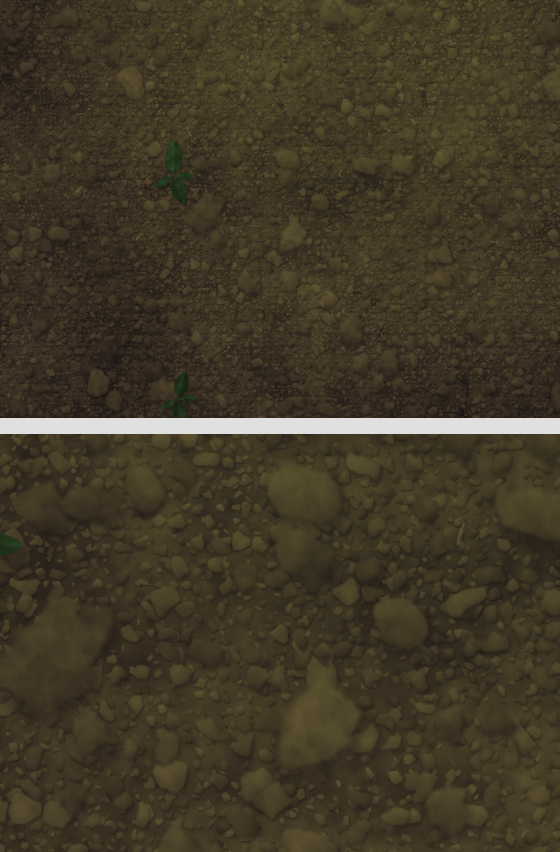
Top, the full canvas; bottom, a detail of the centre.
Reproduce this texture procedurally as a WebGL 2 fragment shader.

```glsl
#version 300 es
precision highp float;

uniform vec2 u_resolution;
out vec4 fragColor;

#define SOIL_DARK vec3(0.17, 0.14, 0.11)
#define SOIL_LIGHT vec3(0.36, 0.32, 0.19)
#define LEAF_COLOR vec3(0.13, 0.20, 0.105)
#define STRAW_COLOR vec3(0.43, 0.37, 0.25)
#define GROUND_TONE 0.27
#define CLOD_TONE 0.36
#define SHADOW_TONE -0.22
#define SHADOW_STRENGTH 0.55
#define GRAIN_DEPTH 0.50
#define GLOW_CENTER vec2(0.86, 0.86)
#define GLOW_GAIN 0.50

const float PI = 3.14159;

vec2 hash22(vec2 p) {
    vec3 q = fract(p.xyx * vec3(0.1031, 0.1030, 0.0973));
    q += dot(q, q.yzx + 33.33);
    return fract((q.xx + q.yz) * q.zy);
}

float noise(vec2 p) {
    vec2 i = floor(p), f = fract(p);
    f = f * f * (3.0 - 2.0 * f);
    float low = mix(hash22(i).x, hash22(i + vec2(1, 0)).x, f.x);
    float high = mix(hash22(i + vec2(0, 1)).x, hash22(i + vec2(1, 1)).x, f.x);
    return mix(low, high, f.y);
}

float fbm(vec2 p) {
    float sum = 0.0, gain = 0.5;
    for (int i = 0; i < 4; i++) {
        sum += gain * noise(p);
        p = mat2(1.6, 1.2, -1.2, 1.6) * p + 7.3;
        gain *= 0.5;
    }
    return sum / 0.9375;
}

mat2 rotation(float a) {
    return mat2(cos(a), -sin(a), sin(a), cos(a));
}

// Rounded, slightly boxy radius of a clod outline
float clodRadius(vec2 e) {
    return mix(length(e), 1.15 * max(abs(e.x), abs(e.y)), 0.4);
}

// One size class of lumps, lit from above, laid over the tone below
float addClods(float tone, vec2 p, float scale, float density, float seed) {
    vec2 g = p * scale + seed;
    g += 0.30 * (vec2(noise(g * 2.3), noise(g * 2.3 + 40.0)) - 0.5);
    g += 0.07 * (vec2(noise(g * 6.0), noise(g * 6.0 + 80.0)) - 0.5);
    vec2 cell = floor(g);
    for (int y = -1; y <= 1; y++)
    for (int x = -1; x <= 1; x++) {
        vec2 id = cell + vec2(x, y);
        vec2 place = hash22(id), kind = hash22(id + 117.0);
        float patchiness = 0.45 + 1.1 * noise(id / scale * 6.0 + seed);
        if (kind.x > density * patchiness) continue;
        vec2 size = hash22(id + 231.0);
        float radius = mix(0.24, 0.5, size.x * size.x);
        vec2 d = g - id - 0.15 - 0.7 * place;
        mat2 turn = rotation(kind.y * PI);
        vec2 stretch = vec2(1.0, mix(1.0, 1.6, size.y));
        float q = clodRadius(turn * d * stretch) / radius;
        vec2 dShadow = d - vec2(0.10, -0.22) * radius;
        float qShadow = clodRadius(turn * dShadow * stretch) / radius;
        tone = mix(tone, SHADOW_TONE, SHADOW_STRENGTH * (1.0 - smoothstep(0.8, 1.4, qShadow)));
        float soft = min(0.10 + 0.5 * scale / (u_resolution.y * radius), 0.7);
        float body = CLOD_TONE + 0.42 * (place.y - 0.4) + 0.12 * (1.0 - q * q)
                   + 0.24 * dot(d, vec2(-0.3, 0.95)) / radius;
        tone = mix(tone, body, 0.9 * (1.0 - smoothstep(1.0 - soft, 1.0 + soft, q)));
    }
    return tone;
}

// Sparse pale slivers of dry stalk
float strawMask(vec2 p, float pixel) {
    vec2 g = p * 8.0, id = floor(g);
    vec2 place = hash22(id + 53.0), kind = hash22(id + 71.0);
    vec2 d = rotation(kind.y * PI) * (g - id - 0.3 - 0.4 * place) / 8.0;
    d.y += 12.0 * d.x * d.x;
    d.x = max(abs(d.x) - 0.004 - 0.008 * place.x, 0.0);
    return step(kind.x, 0.11) * (1.0 - smoothstep(0.0, 0.0012 + pixel, length(d)));
}

// Four oval leaves around a stem: coverage and brightness
vec2 seedling(vec2 p, float seed, float pixel) {
    vec2 result = vec2(0.0, 1.0);
    for (int k = 0; k < 4; k++) {
        float odd = float(k & 1);
        vec2 r = hash22(vec2(float(k), seed));
        float len = mix(0.064, 0.036, odd) * (0.9 + 0.25 * r.x);
        vec2 q = rotation(1.75 + 0.5 * PI * float(k) + 0.9 * (r.y - 0.5)) * p;
        float u = (q.x - 0.010) / len;
        float halfWidth = len * mix(0.29, 0.24, odd) * sqrt(max(4.0 * u * (1.0 - u), 0.0))
                        * (1.15 - 0.4 * clamp(u, 0.0, 1.0));
        float leaf = (1.0 - smoothstep(-pixel, pixel, abs(q.y) - halfWidth))
                   * step(0.0, u) * step(u, 1.0);
        float vein = 1.0 - smoothstep(0.0, 0.002 + pixel, abs(q.y));
        float stem = vein * step(0.0, q.x) * step(q.x, 0.018);
        float shade = 0.85 + 0.25 * r.x + 0.12 * vein + 0.08 * sign(q.y);
        result = mix(result, vec2(1.0, shade), max(leaf, 0.7 * stem));
    }
    return result;
}

void main() {
    vec2 p = gl_FragCoord.xy / u_resolution.y;
    float pixel = 1.0 / u_resolution.y;

    // Bare ground with broken, wandering cracks
    float tone = GROUND_TONE + 0.75 * (fbm(p * 16.0) - 0.5);
    float crack = 1.0 - smoothstep(0.0, 0.022, abs(fbm(p * 5.0 + 3.0) - 0.5));
    tone -= 0.45 * crack * smoothstep(0.5, 0.7, noise(p * 5.0 + 20.0));
    // Lumps from grit to large clods
    tone = addClods(tone, p, 100.0, 0.85, 11.0);
    tone = addClods(tone, p, 60.0, 0.70, 37.0);
    tone = addClods(tone, p, 35.0, 0.55, 59.0);
    tone = addClods(tone, p, 20.0, 0.32, 83.0);
    tone = addClods(tone, p, 11.0, 0.12, 97.0);
    // Surface grain and uneven light
    tone += GRAIN_DEPTH * (fbm(p * 95.0) - 0.5);
    float glow = exp(-2.2 * dot(p - GLOW_CENTER, p - GLOW_CENTER));
    tone += GLOW_GAIN * (glow - 0.36) + 0.55 * (fbm(p * 3.5 + 9.0) - 0.5);
    vec3 color = mix(SOIL_DARK, SOIL_LIGHT, clamp(tone, 0.0, 1.2));
    color *= 1.0 + max(min(tone, 0.0), -0.5);
    color *= mix(vec3(1.03, 0.98, 1.03), vec3(0.99, 1.01, 0.96), glow);
    // Plant matter
    color = mix(color, STRAW_COLOR, 0.65 * strawMask(p, pixel));
    for (int i = 0; i < 2; i++) {
        vec2 root = vec2(0.425 - 0.01 * float(i), 0.045 + 0.535 * float(i));
        float shadow = seedling(p - root - vec2(0.004, -0.006), float(i), 0.010).x;
        vec2 plant = seedling(p - root, float(i), pixel);
        color *= 1.0 - 0.25 * shadow;
        color = mix(color, LEAF_COLOR * plant.y * (0.8 + 0.4 * noise(p * 90.0)), plant.x);
    }
    fragColor = vec4(color, 1.0);
}
```
